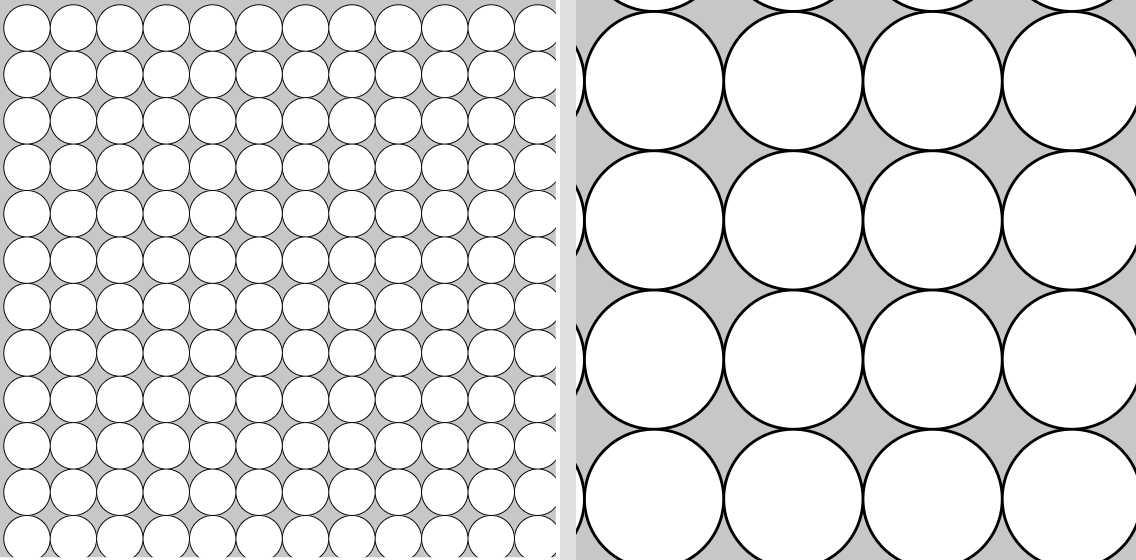
Left: the whole. Right: its middle third, enlarged.
Write a three.js fragment shader that draws this pattern.

```glsl
#define PITCH 0.0829
#define FIRST_CENTER vec2(0.0482, 0.0500)
#define LINE_WIDTH 0.0017
#define SHEET_SIZE vec2(0.9925, 0.9950)
#define GROUND vec3(0.78)
#define DISC vec3(1.0)
#define INK vec3(0.0)
#define MARGIN vec3(1.0)

varying vec2 vUv;

// Antialiased coverage of the region where the distance is negative
float coverage(float dist, float pixel) {
  return clamp(0.5 - dist / pixel, 0.0, 1.0);
}

// Signed distance to the nearest circle; the grid starts at the first center
float circleGrid(vec2 p) {
  vec2 cell = max(floor((p - FIRST_CENTER) / PITCH + 0.5), 0.0);
  vec2 center = FIRST_CENTER + cell * PITCH;
  return length(p - center) - 0.5 * PITCH;
}

void main() {
  // Measure from the top left, where the grid begins
  vec2 p = vec2(vUv.x, 1.0 - vUv.y);
  float pixel = max(fwidth(vUv.x), 1e-5);

  // Filled discs with a thin outline
  float dist = circleGrid(p);
  vec3 color = mix(GROUND, DISC, coverage(dist, pixel));
  color = mix(color, INK, coverage(abs(dist) - 0.5 * LINE_WIDTH, pixel));

  // Narrow blank margin at the right and bottom
  vec2 beyond = p - SHEET_SIZE;
  color = mix(MARGIN, color, coverage(max(beyond.x, beyond.y), pixel));

  gl_FragColor = vec4(color, 1.0);
}
```
